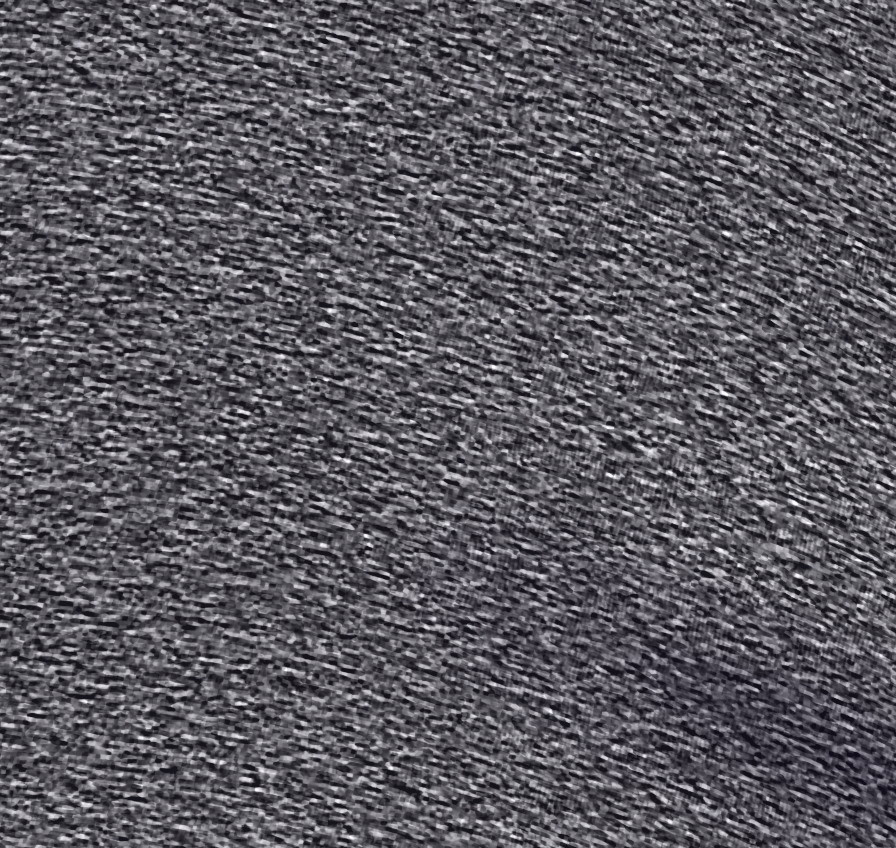
Reproduce this texture procedurally as a WebGL 2 fragment shader.

```glsl
#version 300 es
precision highp float;
// Heathered grey knit: short light and dark yarn flecks lie along gently
// curving rows. Stretched cellular noise, where each row counters the next,
// makes flecks and stitches; sines add faint ribs, broad folds shade the cloth.

uniform vec2 u_resolution;
out vec4 fragColor;

// Cells per canvas height: x along the yarn, y across the rows
const vec2 LONG_CELLS = vec2(26.0, 180.0);
const vec2 FLECK_CELLS = vec2(60.0, 205.0);
const vec2 GRAIN_CELLS = vec2(145.0, 212.0);
const vec2 CROSS_CELLS = vec2(205.0, 125.0);
const vec2 PATCH_CELLS = vec2(16.0, 34.0);

const float LONG_AMOUNT = 0.24;
const float FLECK_AMOUNT = 0.68;
const float GRAIN_AMOUNT = 0.58;
const float CROSS_AMOUNT = 0.33;
const float RIB_AMOUNT = 0.28;
const float RIB_COUNT = 178.0;

const float ROW_SLOPE = 0.10;   // tilt of the rows at the left edge
const float ROW_BEND = 0.17;    // extra tilt gained towards the right
const float RIB_LEAN = 0.25;
const float ROW_COUNTER = 0.6;  // how far a row opposes the next one
const float EDGE_SHARPNESS = 7.5;
const float UNIT_SPREAD = 1.80; // brings cell noise to unit deviation

const float MID_TONE = 0.340;
const float CONTRAST = 0.180;
const float HIGHLIGHT_SKEW = 0.020;
const float CREASE_SHADE = 0.24;
const vec3 COOL_TINT = vec3(0.003, -0.007, 0.024);
const vec3 FOLD_TINT = vec3(-0.002, -0.006, 0.012);

vec3 hash3(vec2 cell) {
    vec3 h = fract(cell.xyx * vec3(0.1031, 0.1030, 0.0973));
    h += dot(h, h.yxz + 33.33);
    return fract((h.xxy + h.yzz) * h.zyx);
}

// Cellular noise: random tone per jittered cell, blended at the borders
float cellTone(vec2 p, float seed) {
    vec2 base = floor(p);
    float toneSum = 0.0;
    float weightSum = 1e-5;
    for (int j = -1; j <= 1; j++) {
        for (int i = -1; i <= 1; i++) {
            vec2 cell = base + vec2(i, j);
            vec3 h = hash3(cell + seed);
            float above = hash3(cell + seed + vec2(0.0, 1.0)).z;
            vec2 offset = cell + 0.5 + (h.xy - 0.5) * vec2(0.9, 0.45) - p;
            float weight = exp(-EDGE_SHARPNESS * dot(offset, offset));
            float tone = h.z - 0.5 - ROW_COUNTER * (above - 0.5);
            toneSum += weight * 2.0 * tone;
            weightSum += weight;
        }
    }
    return UNIT_SPREAD * toneSum / weightSum;
}

// Cloth coordinates: x along the yarn, y across the curved rows
vec2 clothCoords(vec2 p) {
    float sag = ROW_SLOPE * p.x + ROW_BEND * p.x * p.x;
    float ripple = 0.003 * sin(p.x * 9.0 + p.y * 5.0);
    return vec2(p.x - RIB_LEAN * p.y, p.y + sag + ripple);
}

// Depth of the dark crease running to the lower right
float creaseDepth(vec2 p) {
    float across = p.y - 0.28 + 0.44 * (p.x - 0.6);
    return exp(-across * across / 0.008) * smoothstep(0.4, 1.06, p.x);
}

float foldLight(vec2 p) {
    float ridge = p.y - 0.52 + 0.40 * (p.x - 0.6);
    float light = 0.05 * exp(-ridge * ridge / 0.012) * smoothstep(0.4, 0.9, p.x);
    light += 0.015 * sin(p.x * 4.0 + p.y * 7.0 + 0.8);
    light -= 0.07 * smoothstep(0.94, 1.03, p.y) * (1.0 - p.x);
    return 1.0 + light - CREASE_SHADE * creaseDepth(p);
}

void main() {
    vec2 p = gl_FragCoord.xy / u_resolution.y;
    vec2 cloth = clothCoords(p);

    // Yarn flecks at several lengths, then stitches crossing the rows
    float yarn = LONG_AMOUNT * cellTone(cloth * LONG_CELLS, 13.0)
               + FLECK_AMOUNT * cellTone(cloth * FLECK_CELLS, 37.0)
               + GRAIN_AMOUNT * cellTone(cloth * GRAIN_CELLS, 59.0)
               + CROSS_AMOUNT * cellTone(cloth * CROSS_CELLS, 83.0);

    // Faint stitch ribs in small patches, stronger to the right
    float ribPhase = cloth.x * RIB_COUNT + 0.4 * sin(cloth.y * 40.0);
    float ribZone = smoothstep(-0.8, 1.6, cellTone(cloth * PATCH_CELLS, 71.0));
    ribZone *= smoothstep(0.0, 0.8, p.x);
    yarn += RIB_AMOUNT * ribZone * sin(6.28318 * ribPhase);

    // Tone and colour, with the brightest flecks held back
    float tone = MID_TONE + CONTRAST * yarn + HIGHLIGHT_SKEW * yarn * yarn;
    tone -= 0.4 * max(tone - 0.68, 0.0);
    tone = max(tone, 0.08) * foldLight(p);
    vec3 color = vec3(tone) + COOL_TINT + FOLD_TINT * creaseDepth(p);
    fragColor = vec4(clamp(color, 0.0, 1.0), 1.0);
}
```
